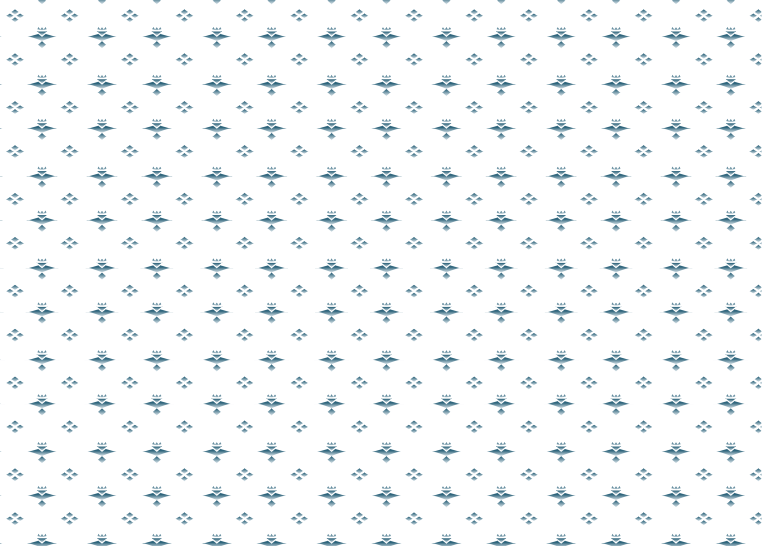
Give the GLSL for this pattern, as a Shadertoy shader.

```glsl
// Rows of winged, crowned ornaments alternating with four-petal diamonds, in graded teal on white.
#define CANVAS_WIDTH 768.0
#define TILE vec2(114.8, 91.8)
#define LARGE_COLUMNS vec2(42.0, 102.0)
#define LARGE_ROWS vec2(36.7, 84.5)
#define SMALL_COLUMNS vec2(15.0, 69.6)
#define SMALL_ROWS vec2(15.8, 59.8)
#define RIGHT_EDGE 761.5
#define DARK vec3(0.19, 0.40, 0.49)
#define LIGHT vec3(0.86, 0.90, 0.92)
#define WING_SPAN 13.3
#define SOFTNESS 0.65

// Signed distance to a diamond with the given half width and half height
float diamond(vec2 p, vec2 halfSize) {
    vec2 q = abs(p) / halfSize;
    return (q.x + q.y - 1.0) * halfSize.x * halfSize.y / length(halfSize);
}

// Lays a shape over the ground, dark at its top and light at its bottom
void paint(inout vec3 color, float dist, float y, float top, float bottom, float pixel) {
    float fade = clamp((top - y) / (top - bottom), 0.0, 1.0);
    float cover = 1.0 - smoothstep(-SOFTNESS * pixel, SOFTNESS * pixel, dist);
    color = mix(color, mix(DARK, LIGHT, fade), cover);
}

void paintDiamond(inout vec3 color, vec2 p, vec2 halfSize, float pixel) {
    paint(color, diamond(p, halfSize), p.y, halfSize.y * 0.8, -halfSize.y, pixel);
}

// Four diamonds around an open centre
void paintSmall(inout vec3 color, vec2 p, float pixel) {
    paintDiamond(color, p - vec2(0.0, 3.8), vec2(3.6, 2.6), pixel);
    paintDiamond(color, p + vec2(0.0, 3.9), vec2(3.2, 2.4), pixel);
    paintDiamond(color, vec2(abs(p.x) - 5.1, p.y), vec2(3.5, 2.2), pixel);
}

// Crown, bowl, notched wings and a hanging diamond
void paintLarge(inout vec3 color, vec2 p, float pixel) {
    float x = abs(p.x);

    // Wings with a V notch and a hollowed lower edge
    float reach = 1.0 - x / WING_SPAN;
    float upper = (p.y - 3.8 * reach) * 0.96;
    float lower = -(p.y + 4.3 * pow(max(reach, 0.0), 1.3)) * 0.93;
    float notch = (p.y - 0.8 * x + 0.2) * 0.78;
    paint(color, max(max(upper, lower), notch), p.y, 1.0, -4.4, pixel);

    // Bowl resting above the notch
    float bowl = max(p.y - 5.2, (1.2 + 0.85 * x - p.y) * 0.76);
    paint(color, bowl, p.y, 4.8, 0.8, pixel);

    // Crown with three points
    float valley = 2.0 * abs(fract(p.x / 3.4 + 0.5) - 0.5);
    float points = (p.y - 9.3 + 2.0 * valley) * 0.65;
    float brim = 6.6 + 0.04 * x * x - p.y;
    paint(color, max(max(points, brim), x - 4.3), p.y, 9.4, 5.6, pixel);

    // Hanging diamond
    paintDiamond(color, p + vec2(0.0, 8.0), vec2(3.9, 3.5), pixel);
}

// Offset from the nearest repeat of a motif
vec2 nearestRepeat(vec2 p, vec2 center) {
    vec2 q = p - center;
    q -= TILE * round(q / TILE);
    return vec2(q.x, -q.y);
}

void mainImage(out vec4 fragColor, in vec2 fragCoord) {
    // Design units measured from the upper left corner
    float pixel = CANVAS_WIDTH / iResolution.x;
    vec2 p = vec2(fragCoord.x, iResolution.y - fragCoord.y) * pixel;
    vec3 color = vec3(1.0);

    // Two uneven columns and two uneven rows of each motif per tile
    for (int row = 0; row < 2; row++) {
        for (int column = 0; column < 2; column++) {
            vec2 large = vec2(LARGE_COLUMNS[column], LARGE_ROWS[row]);
            vec2 small = vec2(SMALL_COLUMNS[column], SMALL_ROWS[row]);
            paintLarge(color, nearestRepeat(p, large), pixel);
            paintSmall(color, nearestRepeat(p, small), pixel);
        }
    }

    // Blank strip at the right edge
    color = mix(color, vec3(1.0), smoothstep(-0.5, 0.5, (p.x - RIGHT_EDGE) / pixel));
    fragColor = vec4(color, 1.0);
}
```
